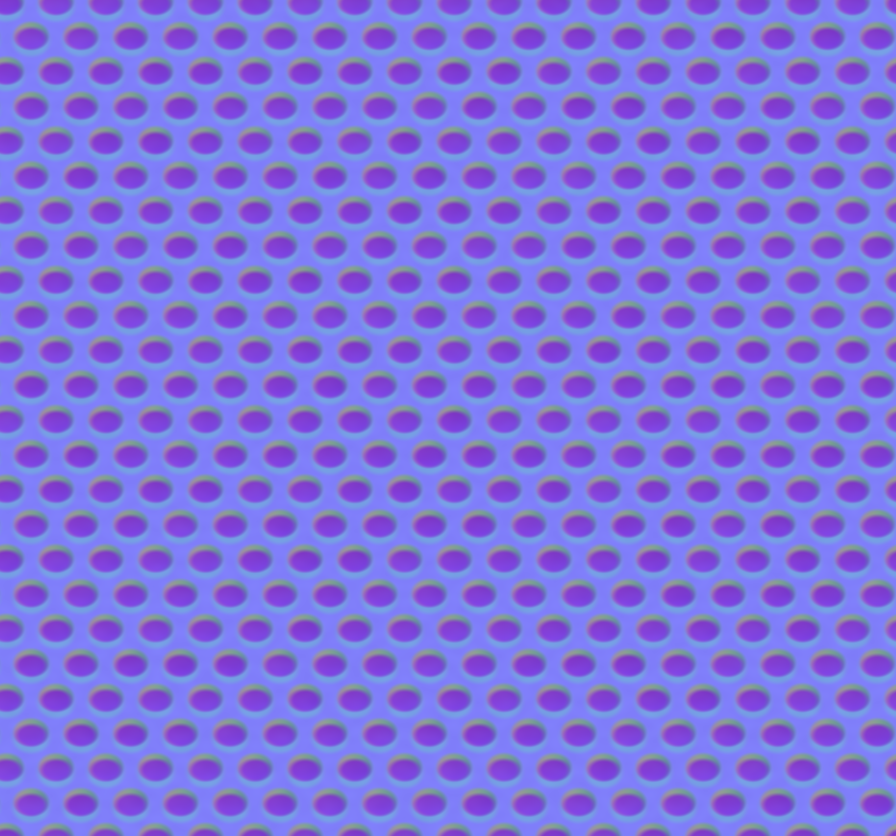
Give the GLSL for this texture map, as a WebGL 1 fragment shader.

```glsl
precision highp float;
// Tangent-space normal map of staggered oval dimples, lit rims and soft halos
uniform vec2 u_resolution;

#define COLUMNS 18.0
#define ROWS 24.0
#define ROW_PITCH 0.70
#define PHASE vec2(0.125, -0.07)
#define CORE_RADII vec2(0.29, 0.205)
#define RIM_RADII vec2(0.345, 0.272)
#define HALO_RADII vec2(0.395, 0.345)
#define FLAT_COLOR vec3(0.50, 0.495, 0.98)
#define CORE_COLOR vec3(0.50, 0.245, 0.83)
#define DOT_VARIATION 0.03
#define GRAIN 0.018

float hash(vec2 p) {
  vec3 q = fract(vec3(p.xyx) * 0.1031);
  q += dot(q, q.yzx + 33.33);
  return fract((q.x + q.y) * q.z);
}

// Dot product of a wrapped lattice gradient with the offset from its corner
float corner(vec2 cell, vec2 offset, vec2 period) {
  float angle = 6.2832 * hash(mod(cell, period) + 7.0);
  return dot(vec2(cos(angle), sin(angle)), offset);
}

float gradientNoise(vec2 p, vec2 period) {
  vec2 i = floor(p), f = fract(p);
  vec2 w = f * f * f * (f * (f * 6.0 - 15.0) + 10.0);
  vec2 e = vec2(1.0, 0.0);
  float low = mix(corner(i, f, period), corner(i + e, f - e, period), w.x);
  float high = mix(corner(i + e.yx, f - e.yx, period), corner(i + 1.0, f - 1.0, period), w.x);
  return mix(low, high, w.y);
}

// Soft elliptical mask, half strength near its radii
float ovalMask(vec2 p, vec2 radii, float softness) {
  return 1.0 - smoothstep(1.0 - softness, 1.0 + softness, length(p / radii));
}

// Paints one dimple; p is measured from its centre in column widths
vec3 paintDimple(vec3 color, vec2 p, float variation) {
  vec2 dir = p / max(length(p), 0.001);

  // Outer halo: cyan below, faint blue elsewhere
  float below = smoothstep(0.1, -0.8, dir.y);
  vec3 haloColor = mix(vec3(0.485, 0.55, 0.89), vec3(0.46, 0.63, 0.89), below);
  float halo = ovalMask(p + vec2(0.0, 0.035), HALO_RADII, 0.17);
  color = mix(color, haloColor, halo * mix(0.7, 0.95, below));

  // Rim: pink to the left, olive green on top, teal to the right
  vec3 rimColor = vec3(0.51 - 0.12 * dir.x, 0.47 + 0.16 * dir.y, 0.70 - 0.13 * dir.y);
  float rim = ovalMask(p - vec2(0.0, 0.03), RIM_RADII, 0.17);
  color = mix(color, rimColor, rim);

  // Sloped floor: darker under the top rim, brighter towards the bottom
  vec3 floorColor = CORE_COLOR + vec3(-0.10 * p.x, -0.10 * p.y, -0.35 * p.y);
  float core = ovalMask(p + vec2(0.0, 0.02), CORE_RADII, 0.27);
  return mix(color, floorColor + variation * vec3(0.4, 1.0, 0.6), core);
}

void main() {
  vec2 uv = gl_FragCoord.xy / u_resolution;
  vec2 grid = uv * vec2(COLUMNS, ROWS) - PHASE;
  vec3 color = FLAT_COLOR;

  // Nearest dimple in each of the three closest rows
  for (int k = -1; k <= 1; k++) {
    float row = floor(grid.y + 0.5) + float(k);
    float shift = 0.5 * mod(row, 2.0);
    float column = floor(grid.x - shift + 0.5);
    vec2 p = vec2(grid.x - shift - column, (grid.y - row) * ROW_PITCH);
    vec2 id = mod(vec2(column, row), vec2(COLUMNS, ROWS));
    color = paintDimple(color, p, DOT_VARIATION * (hash(id) - 0.5));
  }

  // Faint wrapped mottling
  vec2 period = vec2(COLUMNS, ROWS) * 3.0;
  float grain = gradientNoise(uv * period, period);
  color += GRAIN * grain * vec3(0.6, 1.0, 0.8);

  gl_FragColor = vec4(clamp(color, 0.0, 1.0), 1.0);
}
```
